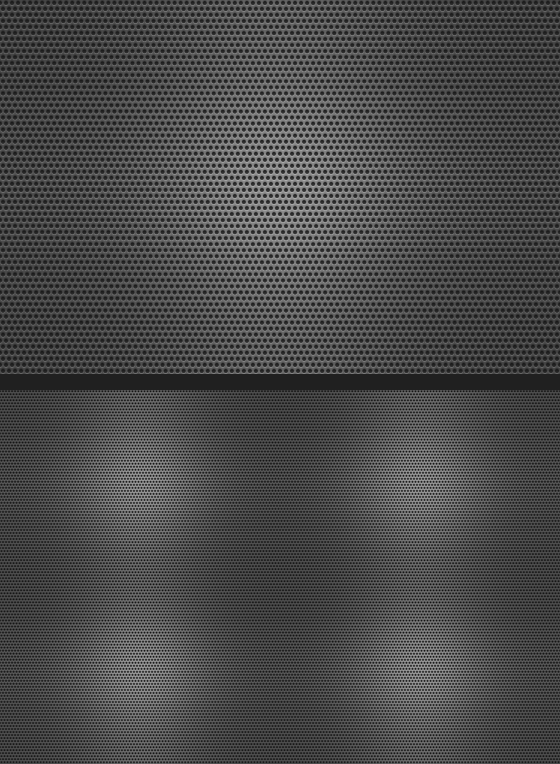
Top, the tile; bottom, the same tile 2 across and 2 down.
This texture is drawn by a Shadertoy shader. Its source:

```glsl
const float PI = 3.14159265;
const vec2 REPEATS = vec2(93.0, 62.0); // even row count keeps the stagger seamless
const float HOLE_RADIUS = 0.33;
const float RIM_WIDTH = 0.10;
const vec3 HOLE_TOP = vec3(0.10);
const vec3 HOLE_BOTTOM = vec3(0.18);
const vec3 PLATE_DIM = vec3(0.24);
const vec3 PLATE_LIT = vec3(0.56);

// Position relative to the nearest hole centre, with alternate rows shifted
vec2 staggeredCell(vec2 p) {
    p.x += 0.5 * mod(floor(p.y), 2.0);
    return fract(p) - 0.5;
}

// Smooth central glow that wraps at the canvas edges
float wrappedGlow(vec2 uv, vec2 halfSize, float falloff) {
    vec2 d = halfSize * sin(PI * (uv - 0.5));
    return exp(-falloff * dot(d, d));
}

// Antialiased coverage of the inside of a distance field
float coverage(float dist, float blur) {
    return 1.0 - smoothstep(-blur, blur, dist);
}

// Soft band around the zero line of a distance field
float softBand(float dist, float width) {
    return exp(-dist * dist / (width * width));
}

void mainImage(out vec4 fragColor, in vec2 fragCoord) {
    vec2 uv = fragCoord / iResolution.xy;
    vec2 cell = staggeredCell(uv * REPEATS);
    float blur = 0.7 * REPEATS.y / iResolution.y;
    float glow = wrappedGlow(uv, vec2(0.75, 0.5), 2.9);

    // Perforated sheet
    float radius = length(cell);
    float dist = radius - HOLE_RADIUS;
    vec3 plate = mix(PLATE_DIM, PLATE_LIT, glow);

    // Bevel: lit lower lip, shaded upper lip
    float facing = -cell.y / max(radius, 0.001);
    float rim = softBand(dist - 0.07, RIM_WIDTH);
    plate += rim * (0.14 * max(facing, 0.0) - 0.07 * max(-facing, 0.0));

    // Recess, slightly brighter towards its lower wall
    float depth = smoothstep(HOLE_RADIUS, -HOLE_RADIUS, cell.y);
    vec3 hole = mix(HOLE_TOP, HOLE_BOTTOM, depth) * mix(0.9, 1.25, glow);

    vec3 color = mix(plate, hole, coverage(dist, blur));
    fragColor = vec4(color, 1.0);
}
```
